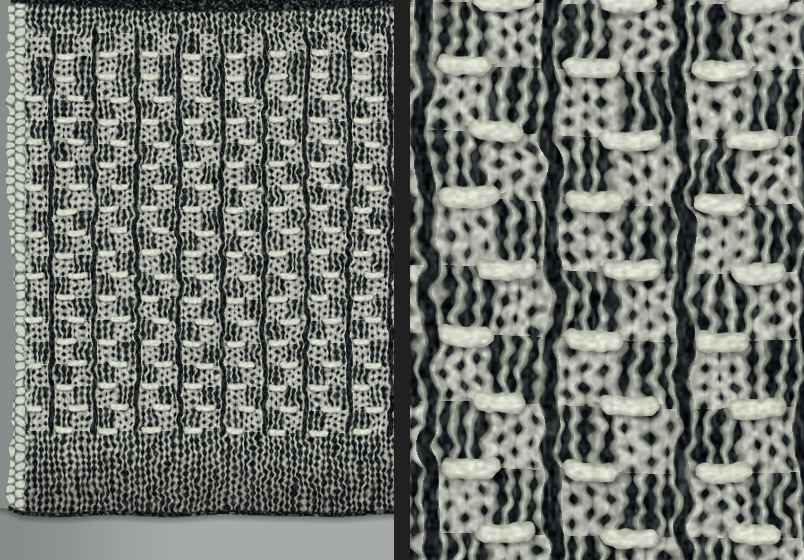
Left: the whole. Right: its middle third, enlarged.
This texture is drawn by a Shadertoy shader. Its source:

```glsl
// Handwoven black and pale wool sample lying on a grey scanner bed.
// Seven upright warp strands per repeat drift, swell and pinch to form lines,
// dashes and specks; pale weft floats step left and right down every repeat.

float hash(vec2 p) {
    p = fract(p * vec2(0.1731, 0.3197));
    p += dot(p, p.yx + 31.7);
    return fract((p.x + p.y) * p.x * 17.3);
}

float noise(vec2 p) {
    vec2 i = floor(p), f = fract(p);
    f = f * f * (3.0 - 2.0 * f);
    return mix(mix(hash(i), hash(i + vec2(1, 0)), f.x),
               mix(hash(i + vec2(0, 1)), hash(i + vec2(1, 1)), f.x), f.y);
}

// 1 where the float of this row sits on the left of its repeat
float leftRow(float row) {
    return mod(row + step(row, 0.5), 2.0);
}

// Warp strands and the weft showing between them; plain = 1 in the borders
vec3 weave(vec2 r, float plain, float px) {
    float s = r.x * 7.0 + 0.75 * (noise(r * vec2(5.0, 2.6)) - 0.5);
    float k = floor(s + 0.5), kk = mod(k, 7.0);
    float d = abs(s - k);
    float swell = cos(6.2832 * (r.y * 3.0 + 0.5 * k + 0.5 * hash(vec2(k, 3.0))
                                + 0.5 * noise(r * vec2(4.0, 1.5))));

    // Pale specked half, dark dashed half, and the continuous dark line
    float isLeft = leftRow(floor(r.y));
    float pale = abs(step(kk, 3.5) - 1.0 + isLeft);
    vec2 shape = mix(vec2(0.22, 0.1), vec2(0.0, 0.21), pale);
    if (kk < 0.5) shape = vec2(0.37, 0.05);
    shape = mix(shape, vec2(0.21, 0.14), plain);
    float uneven = noise(vec2(k * 7.3, r.y * 2.3)) - 0.5;
    float inside = shape.x + shape.y * swell + 0.24 * uneven - d;

    // Rounded pale wool, its weft picks faintly shaded across
    float lit = smoothstep(0.0, 0.36, -inside);
    vec3 wool = mix(vec3(0.44, 0.46, 0.42), vec3(0.72, 0.73, 0.69), lit);
    wool *= 0.85 + 0.3 * noise(r * vec2(24.0, 10.0));
    vec3 black = vec3(0.05, 0.06, 0.07) + 0.2 * pow(noise(r * vec2(36.0, 7.0)), 2.0);
    float e = 0.05 + 0.5 * px;
    return mix(wool, black, smoothstep(-e, e, inside));
}

// Fat horizontal weft floats with a soft shadow and a twisted ply
vec3 floats(vec3 col, vec2 r, float px) {
    float row = floor(r.y + 0.5), rep = floor(r.x);
    float isLeft = leftRow(row);
    if (row < 0.0 || row > 17.0 || (rep < 0.0 && isLeft > 0.5) || rep < -1.0)
        return col;
    float rnd = hash(vec2(rep, row) + 20.0);
    vec2 center = vec2(rep + mix(0.59, 0.32, isLeft) + 0.06 * (rnd - 0.5),
                       row + 0.1 * (hash(vec2(row, rep) + 50.0) - 0.5));
    vec2 q = (r - center) * vec2(1.91, 1.0);
    q.y += q.x * 0.12 * (rnd - 0.5) + 0.25 * q.x * q.x;
    float halfLen = 0.25 + 0.07 * rnd;
    float d = length(vec2(max(abs(q.x) - halfLen, 0.0), q.y)) - 0.15;
    d += 0.05 * (noise(r * vec2(16.0, 12.0)) - 0.5);
    col *= 1.0 - 0.3 * smoothstep(0.12, 0.0, d) * step(0.0, q.y);
    vec3 yarn = mix(vec3(0.66, 0.68, 0.62), vec3(0.84, 0.86, 0.8),
                    smoothstep(0.0, -0.1, d));
    yarn *= 0.94 + 0.1 * noise(vec2(q.x * 9.0 + q.y * 6.0, q.y * 24.0 + rnd * 9.0));
    return mix(col, yarn, smoothstep(px, -px, d));
}

void mainImage(out vec4 fragColor, in vec2 fragCoord) {
    vec2 u = fragCoord / iResolution.xy;
    u.y = 1.0 - u.y;
    float px = 1.0 / iResolution.y;

    // Repeat coordinates: one unit per column and per row of floats
    vec2 r = (u - vec2(0.133, 0.098)) * vec2(9.31, 25.26);
    r.x += 0.06 * (noise(r * vec2(1.0, 0.5) + 9.0) - 0.5);
    r.y += 0.2 * (noise(r * vec2(0.5, 0.25) + 3.0) - 0.5);

    // Cloth with plain borders above and below the pattern
    float plain = max(smoothstep(0.056, 0.046, u.y), smoothstep(0.772, 0.782, u.y));
    vec3 col = weave(r, plain, 65.0 / iResolution.x);
    col = floats(col, r, 25.3 * px);
    col *= 1.0 - 0.2 * smoothstep(0.78, 0.91, u.y);

    // Lumpy pale selvedge down the left side
    float edgeX = 0.012 + 0.02 * smoothstep(0.3, 0.55, u.y)
                * smoothstep(0.92, 0.65, u.y) + 0.016 * noise(vec2(u.y * 60.0, 2.0));
    vec2 lump = vec2((u.x - 0.012) * 38.0, u.y * 62.0);
    lump.y += 0.5 * mod(floor(lump.x), 2.0) + 0.8 * noise(u * vec2(30.0, 40.0));
    float knot = length((fract(lump) - 0.5) * vec2(0.8, 1.0));
    vec3 cord = mix(vec3(0.8, 0.82, 0.77), vec3(0.4, 0.42, 0.39),
                    smoothstep(0.28, 0.56, knot));
    float seam = 0.066 + 0.024 * (noise(vec2(u.y * 60.0, 7.0)) - 0.5);
    col = mix(col, cord, smoothstep(seam + 0.004, seam - 0.004, u.x));

    // Black stitched hems along the top and bottom
    float top = 0.003 + 0.016 * smoothstep(0.0, 0.5, u.x)
              - 0.009 * smoothstep(0.6, 1.0, u.x);
    float bottom = 0.917 + 0.008 * noise(vec2(u.x * 7.0, 4.0))
                 - 0.012 * smoothstep(0.06, 0.0, u.x);
    float hem = max(smoothstep(top + 0.006, top, u.y),
                    smoothstep(bottom - 0.011, bottom - 0.006, u.y));
    vec3 hemCol = vec3(0.05, 0.06, 0.07)
                + 0.4 * pow(noise(u * vec2(190.0, 260.0)), 3.0);
    col = mix(col, hemCol, hem);

    // Grey scanner bed, shaded next to the cloth
    vec3 bed = mix(vec3(0.52, 0.55, 0.54), vec3(0.65, 0.67, 0.66),
                   smoothstep(0.0, 0.5, u.x));
    bed *= 1.0 - 0.3 * smoothstep(0.015, 0.0, u.y - bottom) * step(bottom, u.y);
    float cloth = smoothstep(edgeX - px, edgeX + px, u.x)
                * smoothstep(bottom + px, bottom - px, u.y);
    col = mix(bed, col, cloth);

    // Wool fibre grain
    col += 0.13 * cloth * (noise(u * vec2(270.0, 384.0)) - 0.5);
    fragColor = vec4(clamp(col, 0.0, 1.0), 1.0);
}
```
